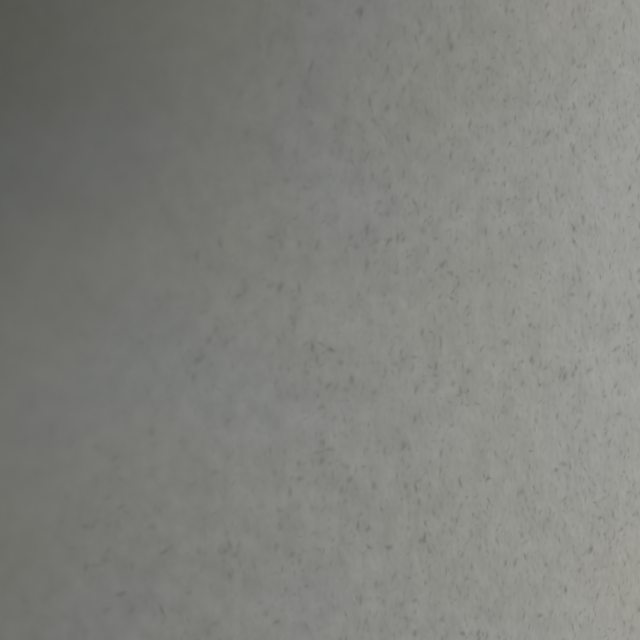
Give the GLSL for this texture, as a WebGL 2 fragment shader.

```glsl
#version 300 es
precision highp float;
// A softly lit grey plaster wall: shade gathers in the upper left corner.
// Gradient noise gives the mottling, and jittered cells scatter small dark
// pits that become denser and crisper towards the lit right side.

uniform vec2 u_resolution;
out vec4 fragColor;

vec2 hash2(vec2 p) {
  vec3 q = fract(p.xyx * vec3(0.1031, 0.1030, 0.0973));
  q += dot(q, q.yzx + 33.33);
  return fract((q.xx + q.yz) * q.zy);
}

float cornerDot(vec2 cell, vec2 corner, vec2 f) {
  float angle = 6.2832 * hash2(cell + corner).x;
  return dot(vec2(cos(angle), sin(angle)), f - corner);
}

// Gradient noise, roughly -0.7 to 0.7
float gradientNoise(vec2 p) {
  vec2 cell = floor(p), f = fract(p);
  vec2 w = f * f * f * (f * (f * 6.0 - 15.0) + 10.0);
  float low = mix(cornerDot(cell, vec2(0, 0), f), cornerDot(cell, vec2(1, 0), f), w.x);
  float high = mix(cornerDot(cell, vec2(0, 1), f), cornerDot(cell, vec2(1, 1), f), w.x);
  return mix(low, high, w.y);
}

float fractalNoise(vec2 p) {
  float sum = 0.0, amplitude = 0.6;
  for (int i = 0; i < 3; i++) {
    sum += amplitude * gradientNoise(p);
    p = mat2(1.6, 1.2, -1.2, 1.6) * p + 17.3;
    amplitude *= 0.55;
  }
  return sum;
}

// Soft elongated pits, one candidate per cell; p is in cell units
float pits(vec2 p, float density, float lean, float spread) {
  vec2 home = floor(p);
  float depth = 0.0;
  for (int j = -1; j <= 1; j++) {
    for (int i = -1; i <= 1; i++) {
      vec2 cell = home + vec2(i, j);
      vec2 place = hash2(cell + 5.0);
      vec2 shape = hash2(cell + 71.0);
      vec2 kind = hash2(cell + 139.0);
      float angle = lean + (shape.x - 0.5) * 2.2;
      vec2 along = vec2(cos(angle), sin(angle));
      vec2 d = p - cell - place;
      vec2 local = vec2(dot(d, along), dot(d, vec2(-along.y, along.x)));
      vec2 radius = spread * vec2(mix(0.22, 0.4, shape.y), mix(0.15, 0.24, kind.y));
      local /= radius;
      float present = 1.0 - smoothstep(density - 0.08, density + 0.08, kind.x);
      float strength = mix(0.2, 1.0, place.x * shape.y);
      depth += present * strength * exp(-dot(local, local));
    }
  }
  return min(depth, 1.0);
}

// Broad light falling from the right, with shade at the top left
float wallLight(vec2 uv) {
  float side = 0.437 + 0.167 * uv.x;
  float shade = smoothstep(0.3, 1.05, uv.y) * (1.0 - uv.x);
  return side - 0.105 * shade - 0.012 * uv.x * smoothstep(0.7, 1.0, uv.y);
}

void main() {
  vec2 uv = gl_FragCoord.xy / u_resolution;

  // Surface detail narrows to the right, as on a receding wall
  vec2 wall = vec2(uv.x + 0.3 * uv.x * uv.x, uv.y);
  float focus = smoothstep(0.2, 1.0, uv.x + 0.25 * (0.5 - uv.y));
  float lit = smoothstep(0.05, 0.6, uv.x + 0.4 * (0.6 - uv.y));
  float cluster = gradientNoise(wall * 8.0 + 3.0);

  // Cloudy patches, soft mottling and faint raking-light relief
  float cloud = fractalNoise(wall * 11.0 + 40.0);
  float mottle = fractalNoise(wall * 30.0);
  vec2 grain = wall * vec2(95.0, 75.0);
  float relief = gradientNoise(grain) - gradientNoise(grain + vec2(0.45, 0.2));

  // Two sizes of pits with slightly ragged outlines
  vec2 ragged = wall + 0.0028 * vec2(gradientNoise(wall * 95.0), gradientNoise(wall * 95.0 + 50.0));
  float lean = 1.0 + 1.1 * gradientNoise(wall * 3.0 + 9.0);
  float density = 0.28 + 0.5 * cluster + 0.2 * focus;
  float coarse = pits(ragged * 50.0, density * 0.8, lean, mix(1.2, 0.85, focus));
  float fine = pits(ragged * 84.0 + 23.0, density, lean, mix(1.3, 0.95, focus));

  float tone = wallLight(uv) + 0.004 * lit;
  tone += mix(0.014, 0.026, lit) * cloud;
  tone += mix(0.012, 0.042, lit) * mottle;
  tone += mix(0.0, 0.018, focus) * relief;
  tone -= lit * mix(0.07, 0.1, focus) * coarse;
  tone -= lit * mix(0.02, 0.085, focus) * fine;

  // Near-neutral grey with faint warm and cool drifts
  float warmth = gradientNoise(uv * 3.5 + 12.0) + 0.35 * smoothstep(0.7, 1.0, uv.x);
  vec3 tint = vec3(0.0, 0.003, -0.014) + warmth * vec3(0.008, 0.0, -0.012);
  fragColor = vec4(tone + tint, 1.0);
}
```
